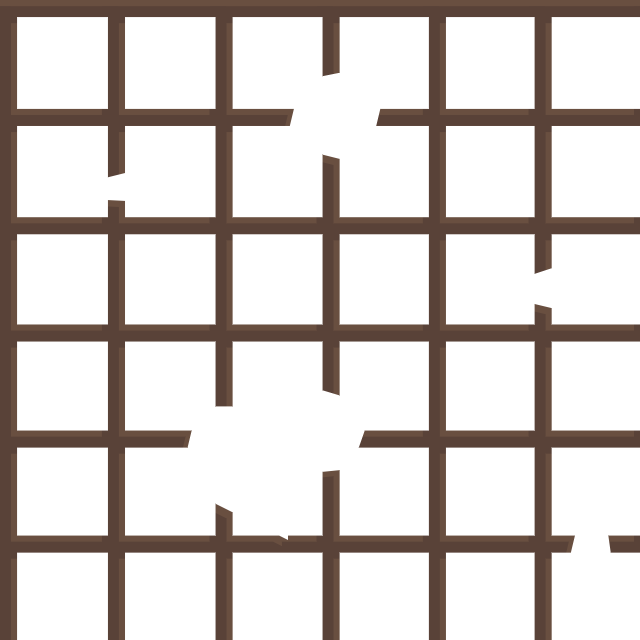
A WebGL 1 fragment shader for this pattern:

```glsl
precision highp float;
uniform vec2 u_resolution;

// Signed distance to a leaning four-sided hole.
// edges and lean: left, right, top, bottom
float holeDistance(vec2 p, vec4 edges, vec4 lean) {
  vec2 d = p - 0.5 * (edges.xz + edges.yw);
  vec4 side = edges + lean * d.yyxx;
  return max(max(side.x - p.x, p.x - side.y), max(side.z - p.y, p.y - side.w));
}

// Signed distance to the bars, six each way, spaced slightly unevenly
float barDistance(vec2 p) {
  vec2 bar = floor(p);
  vec2 start = bar + vec2(0.024, 0.042) * sin(bar * 3.14159 / 6.0);
  vec2 d = abs(p - start - 0.08) - 0.08;
  return min(d.x, d.y);
}

// Bars with the broken parts taken out
float latticeDistance(vec2 p) {
  p = mod(p, 6.0);
  vec4 edges[6];
  vec4 lean[6];
  edges[0] = vec4(2.74, 3.55, 0.69, 1.48);
  lean[0] = vec4(-0.24, -0.24, -0.2, 0.25);
  edges[1] = vec4(0.97, 1.23, 1.64, 1.88);
  lean[1] = vec4(0.0, 0.0, -0.25, 0.05);
  edges[2] = vec4(4.97, 5.22, 2.54, 2.87);
  lean[2] = vec4(0.0, 0.0, -0.33, 0.24);
  edges[3] = vec4(5.37, 5.715, 4.98, 5.23);
  lean[3] = vec4(-0.24, 0.14, 0.0, 0.0);
  edges[4] = vec4(1.73, 2.70, 3.81, 4.82);
  lean[4] = vec4(-0.24, 0.0, 0.0, 0.5);
  edges[5] = vec4(2.50, 3.42, 3.64, 4.43);
  lean[5] = vec4(0.0, -0.35, 0.3, -0.1);

  float d = barDistance(p);
  for (int i = 0; i < 6; i++) {
    d = max(d, -holeDistance(p, edges[i], lean[i]));
  }
  return d;
}

float coverage(float d, float pixel) {
  return clamp(0.5 - d / pixel, 0.0, 1.0);
}

void main() {
  // Cell units, with y running downwards
  vec2 uv = gl_FragCoord.xy / u_resolution;
  vec2 p = vec2(uv.x, 1.0 - uv.y) * 6.0;
  float pixel = 6.0 / min(u_resolution.x, u_resolution.y);

  // Edges facing up and right catch the light
  vec2 towardLight = p + vec2(0.057, -0.057);
  float shade = coverage(latticeDistance(towardLight), pixel);
  shade *= coverage(-towardLight.y, pixel);

  vec3 wood = mix(vec3(0.41, 0.31, 0.25), vec3(0.35, 0.26, 0.22), shade);
  float solid = coverage(latticeDistance(p), pixel);
  gl_FragColor = vec4(mix(vec3(1.0), wood, solid), 1.0);
}
```
